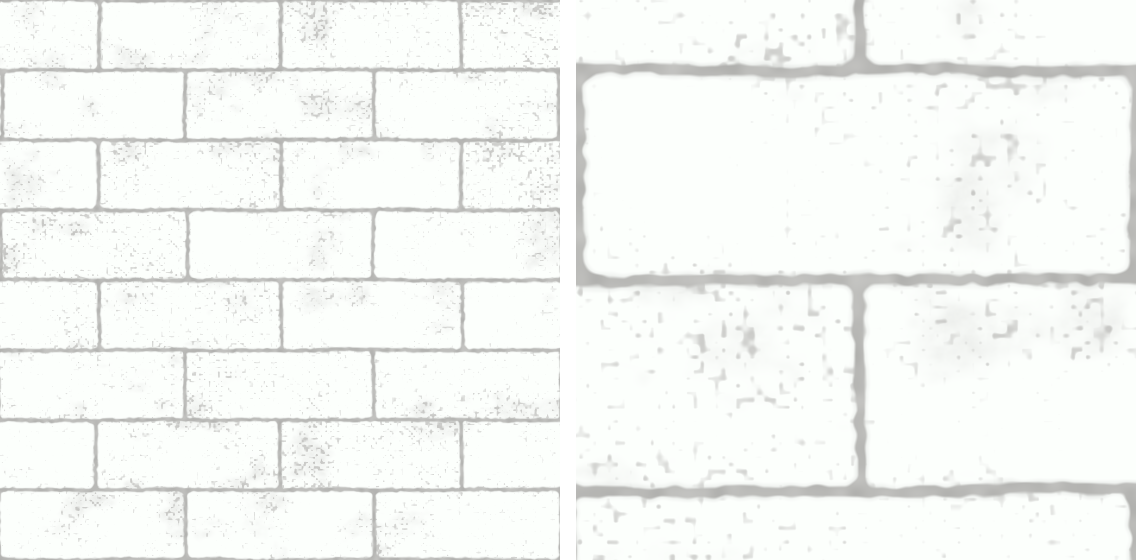
Left: the whole. Right: its middle third, enlarged.
Write a WebGL 2 fragment shader that draws this texture.

```glsl
#version 300 es
precision highp float;

uniform vec2 u_resolution;
out vec4 fragColor;

float hash(vec2 p) {
    return fract(sin(dot(p, vec2(127.1, 311.7))) * 43758.5453);
}

float noise(vec2 p) {
    vec2 i = floor(p), f = fract(p);
    f = f * f * (3.0 - 2.0 * f);
    return mix(mix(hash(i), hash(i + vec2(1, 0)), f.x),
               mix(hash(i + vec2(0, 1)), hash(i + vec2(1, 1)), f.x), f.y);
}

float fbm(vec2 p) {
    float sum = 0.0, amplitude = 0.533;
    for (int i = 0; i < 4; i++) {
        sum += amplitude * noise(p);
        p = p * 2.1 + 17.3;
        amplitude *= 0.5;
    }
    return sum;
}

float roundedBox(vec2 p, vec2 halfSize, float radius) {
    vec2 q = abs(p) - halfSize + radius;
    return length(max(q, 0.0)) + min(max(q.x, q.y), 0.0) - radius;
}

// Horizontal position of a vertical joint; odd rows shift by half a brick
float jointX(float index, float row) {
    float odd = mod(row, 2.0);
    float x = 0.5 + (index + 0.5 * odd - 1.5) / mix(3.0, 3.075, odd);
    return x + (hash(vec2(index, row + 40.0)) - 0.5) * 0.008;
}

void main() {
    vec2 uv = gl_FragCoord.xy / u_resolution;
    float pixel = 1.0 / min(u_resolution.x, u_resolution.y);

    // Uneven hand-laid edges
    vec2 p = uv;
    p += (vec2(noise(uv * 13.0), noise(uv * 13.0 + 50.0)) - 0.5) * 0.003;
    p += (vec2(noise(uv * 130.0), noise(uv * 130.0 + 90.0)) - 0.5) * 0.003;

    // Find the brick between two neighbouring joints
    float row = floor(p.y * 8.0);
    float index = floor(p.x * 3.0 - 0.5 * mod(row, 2.0));
    if (p.x < jointX(index, row)) index -= 1.0;
    else if (p.x > jointX(index + 1.0, row)) index += 1.0;
    float left = jointX(index, row), right = jointX(index + 1.0, row);
    vec2 brick = vec2(index, row);

    vec2 center = vec2(0.5 * (left + right), (row + 0.5) / 8.0);
    vec2 halfSize = vec2(0.5 * (right - left), 0.0625) - 0.0031;
    float d = roundedBox(p - center, halfSize, 0.004 + 0.006 * hash(brick + 7.0));

    // Fine pitting gathers in patches and differs from brick to brick
    float wear = hash(brick + 23.0);
    float patches = fbm(uv * vec2(13.0, 17.0) + brick * 5.7);
    float cutoff = mix(0.84, 0.66, wear) - 0.7 * (patches - 0.5);
    cutoff -= 0.12 * exp(min(d, 0.0) * 250.0);
    float grain = noise(uv * 235.0 + brick * 3.1);
    float pits = smoothstep(cutoff, cutoff + 0.32, grain);
    float smudge = smoothstep(0.56, 0.82, patches) * fbm(uv * 90.0);

    vec3 white = vec3(0.99, 1.0, 0.99);
    vec3 pitGray = vec3(0.77, 0.77, 0.76);
    vec3 face = mix(white, pitGray, clamp(pits * 0.75 + smudge * 0.4, 0.0, 1.0));

    // Mortar with a soft, worn rim
    vec3 mortar = mix(vec3(0.69, 0.69, 0.68), vec3(0.77, 0.77, 0.76), noise(uv * 110.0));
    float rim = smoothstep(-0.0035, 0.0, d) * (0.15 + 0.4 * noise(uv * 70.0));
    vec3 color = mix(face, vec3(0.85, 0.86, 0.85), rim);
    float edge = max(pixel, 0.0011);
    color = mix(color, mortar, smoothstep(-edge, edge, d));

    fragColor = vec4(color, 1.0);
}
```
